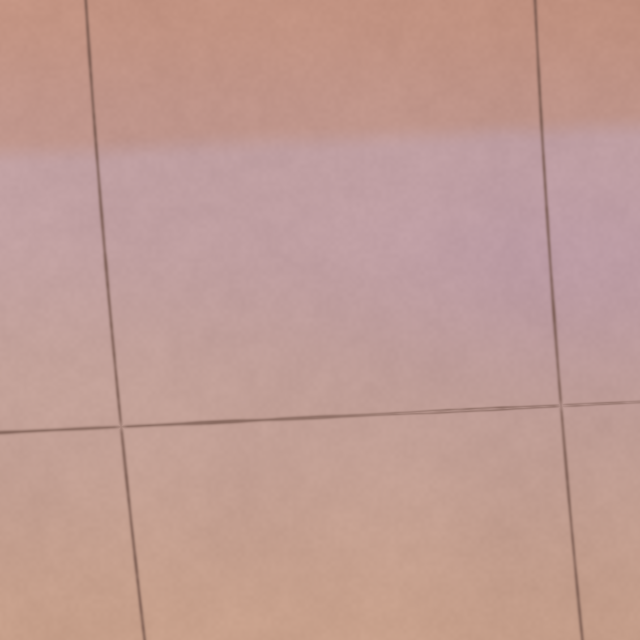
Reproduce this texture procedurally as a three.js fragment shader.

```glsl
varying vec2 vUv;

float hash(vec2 p) {
  p = fract(p * vec2(0.1031, 0.1137));
  p += dot(p, p.yx + 33.33);
  return fract((p.x + p.y) * p.x * 7.31);
}

float noise(vec2 p) {
  vec2 i = floor(p), f = fract(p);
  f = f * f * (3.0 - 2.0 * f);
  return mix(mix(hash(i), hash(i + vec2(1.0, 0.0)), f.x),
             mix(hash(i + vec2(0.0, 1.0)), hash(i + 1.0), f.x), f.y);
}

float fbm(vec2 p) {
  float sum = 0.0, amp = 0.5;
  for (int i = 0; i < 4; i++) {
    sum += amp * noise(p);
    p = mat2(0.8, 0.6, -0.6, 0.8) * p * 2.03 + 17.0;
    amp *= 0.5;
  }
  return sum / 0.9375;
}

float groove(float dist, float width) {
  return exp(-dist * dist / (width * width));
}

void main() {
  vec2 p = vUv;
  float down = 1.0 - p.y;

  // Tile grid seen at a slight angle, with gently bowed columns
  vec2 pitch = vec2(0.702 - 0.018 * down, 0.8);
  vec2 grid = vec2(p.x - 0.134 - 0.065 * down - 0.027 * down * down,
                   p.y - 0.324 - 0.048 * p.x) / pitch;
  vec2 tile = floor(grid);
  vec2 jointDist = abs(fract(grid + 0.5) - 0.5) * pitch;

  // Warm floor rising into a cool sheen
  vec3 peach = vec3(0.782, 0.626, 0.54);
  vec3 dustyRose = vec3(0.76, 0.627, 0.592);
  vec3 lavender = vec3(0.755, 0.626, 0.634);
  vec3 color = mix(peach, dustyRose, smoothstep(-0.05, 0.42, p.y));
  color = mix(color, lavender, smoothstep(0.34, 0.66, p.y + 0.06 * (p.x - 0.5)));
  vec2 pool = (p - vec2(0.88, 0.58)) / vec2(0.34, 0.19);
  color += vec3(-0.018, -0.018, 0.008) * exp(-dot(pool, pool));
  color -= vec3(0.014, 0.012, 0.006) * smoothstep(0.5, 1.0, p.x) * down;

  // Terracotta reflection across the top
  vec3 terracotta = mix(vec3(0.753, 0.587, 0.547), vec3(0.757, 0.572, 0.505),
                        smoothstep(0.78, 1.0, p.y));
  terracotta -= 0.012 * smoothstep(0.5, 1.0, p.x);
  float bandEdge = p.y - 0.76 - 0.045 * p.x + 0.006 * (fbm(p * 14.0) - 0.5);
  color = mix(color, terracotta, smoothstep(-0.025, 0.025, bandEdge));

  // Faint stains, mottling and fine grain
  color += 0.005 * (hash(tile + 20.0) - 0.5);
  color += vec3(0.032, 0.031, 0.027) * (fbm(p * 5.0 + 3.0) - 0.5);
  color += vec3(0.026, 0.025, 0.024) * (fbm(p * 36.0 + 9.0) - 0.5);
  color += 0.012 * (noise(p * 150.0) - 0.5);

  // Upright joints, slightly uneven along their length
  float wear = noise(p * vec2(9.0, 26.0) + 5.0);
  float nick = noise(p * vec2(60.0, 110.0) + 11.0);
  float uprightJoint = groove(jointDist.x, 0.0028 + 0.0005 * wear);
  uprightJoint *= 0.48 + 0.2 * wear + 0.14 * nick;

  // Level joint, thinning to a faint ragged trace on the right
  float wobble = 0.0014 * (noise(vec2(p.x * 22.0, 2.0)) - 0.5);
  float levelDist = abs(jointDist.y + wobble);
  float solid = groove(levelDist, 0.0032 - 0.0006 * p.x);
  float trace = groove(levelDist - 0.0014, 0.0018) * (0.5 + 0.3 * nick);
  float levelJoint = mix(solid, trace, smoothstep(0.5, 0.68, p.x));
  levelJoint *= 0.54 + 0.2 * wear + 0.1 * nick;

  // Grout, paler where the joints cross
  float joint = max(uprightJoint, levelJoint);
  joint *= 0.6 + 0.4 * smoothstep(0.002, 0.012, length(jointDist));
  color = mix(color, vec3(0.45, 0.335, 0.295), joint);

  gl_FragColor = vec4(clamp(color, 0.0, 1.0), 1.0);
}
```
